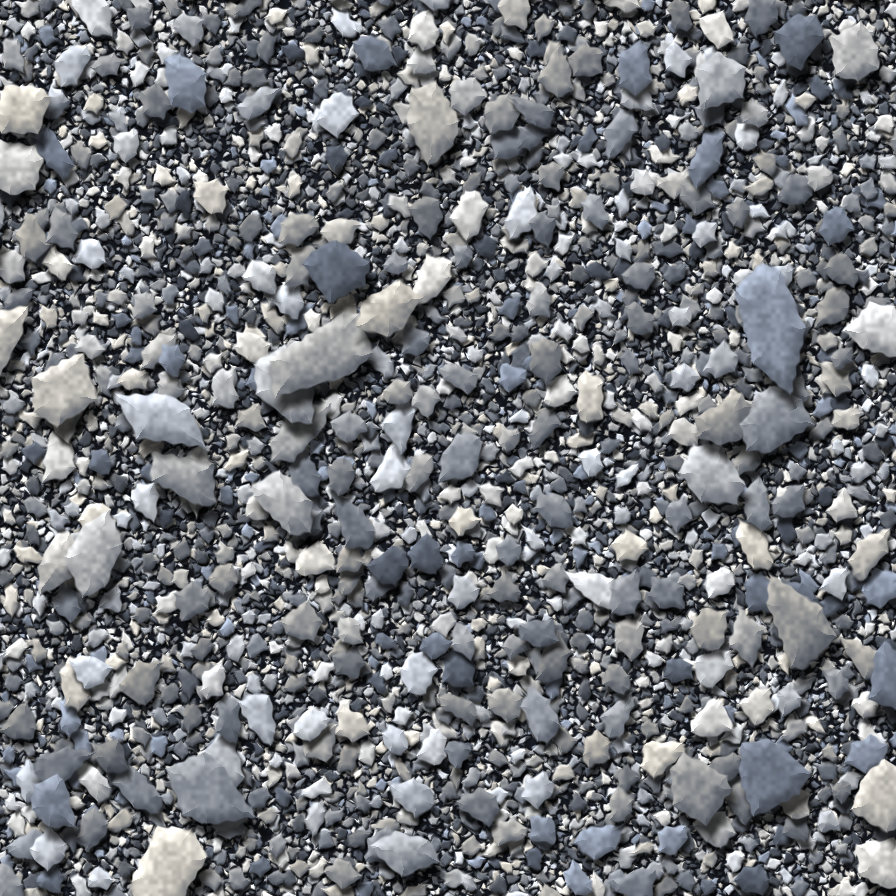
Write a Shadertoy shader that draws this texture.

```glsl
// Sunlit crushed gravel: angular grey stones over dark, bluish gaps.
// Scattered cellular layers run from fine grit to coarse chips; each stone is
// a random convex polygon with bevelled edges, mottling and a cast shadow.

#define LAYERS 5
#define SIDES 6
#define FINEST_GRID 140.0
#define GRID_RATIO 0.54
#define EDGE_SOFTNESS 0.0013
#define RELIEF 0.36
#define SHADOW_DEPTH 0.72
#define SHADOW_OFFSET vec2(0.07, -0.19)
#define LIGHT_DIRECTION vec2(-0.42, 0.91)
#define GAP_COLOR vec3(0.075, 0.085, 0.110)
#define COOL_TINT vec3(0.90, 0.98, 1.12)
#define WARM_TINT vec3(1.01, 1.00, 0.975)

const float TAU = 6.2831853;

vec3 hash3(vec3 p) {
    p = fract(p * vec3(0.1031, 0.1030, 0.0973));
    p += dot(p, p.yxz + 33.33);
    return fract((p.xxy + p.yxx) * p.zyx);
}

float valueNoise(vec2 p) {
    vec2 cell = floor(p), f = fract(p);
    f = f * f * (3.0 - 2.0 * f);
    float a = hash3(vec3(cell, 5.0)).x;
    float b = hash3(vec3(cell + vec2(1, 0), 5.0)).x;
    float c = hash3(vec3(cell + vec2(0, 1), 5.0)).x;
    float d = hash3(vec3(cell + vec2(1, 1), 5.0)).x;
    return mix(mix(a, b, f.x), mix(c, d, f.x), f.y);
}

// Signed distance in cell units (x) and outward direction of that side (yz).
vec3 stoneShape(vec2 p, vec3 id) {
    vec3 form = hash3(id + 17.3);
    float angle = (form.x - 0.5) * 2.6;
    float stretch = 1.0 + 0.95 * form.y * form.y;
    float radius = mix(0.28, 0.44, form.z);
    float c = cos(angle), s = sin(angle);
    mat2 turn = mat2(c, -s, s, c);
    vec2 q = turn * p;
    q.y /= stretch;
    vec3 nearest = vec3(-9.0, 0.0, 0.0);
    for (int i = 0; i < SIDES; i++) {
        vec3 side = hash3(id + 7.7 * float(i) + 41.0);
        float a = (float(i) + 0.75 * (side.x - 0.5)) * TAU / float(SIDES);
        vec2 normal = vec2(cos(a), sin(a));
        float d = dot(q, normal) - radius * mix(0.68, 1.12, side.y);
        if (d > nearest.x) nearest = vec3(d, normal);
    }
    nearest.yz = nearest.yz * turn;
    return nearest;
}

vec3 stoneColor(vec3 shape, vec3 id, float coarse, float mottle) {
    vec3 look = hash3(id + 89.1);
    float tone = mix(mix(0.20, 1.02, look.x), mix(0.53, 0.82, look.x), coarse);
    float blueStone = step(0.90, look.y);
    tone *= 1.0 - 0.28 * blueStone;
    float bevel = smoothstep(-0.24, 0.0, shape.x);
    tone *= 1.0 + RELIEF * bevel * dot(shape.yz, LIGHT_DIRECTION);
    tone *= 1.0 + 0.36 * (mottle - 0.5);
    float warmth = smoothstep(0.15, 0.75, tone) * (1.0 - 0.8 * blueStone);
    warmth *= mix(0.55, 1.15, look.z);
    return tone * mix(COOL_TINT, WARM_TINT, warmth);
}

void mainImage(out vec4 fragColor, in vec2 fragCoord) {
    vec2 uv = fragCoord / iResolution.y;
    float mottle = 0.6 * valueNoise(uv * 190.0) + 0.4 * valueNoise(uv * 75.0 + 9.0);

    // Layered sines roughen the straight polygon sides.
    vec2 rough = uv + 0.0011 * sin(uv.yx * 310.0 + 2.0 * sin(uv * 170.0));
    vec3 color = GAP_COLOR * (0.6 + 0.8 * mottle);

    // Paint from the fine grit up to the coarse chips.
    float grid = FINEST_GRID;
    for (int layer = 0; layer < LAYERS; layer++) {
        float coarse = float(layer) / float(LAYERS - 1);
        float density = mix(0.97, 0.24, coarse);
        vec2 p = rough * grid;
        vec2 home = floor(p);
        for (int y = -1; y <= 1; y++)
        for (int x = -1; x <= 1; x++) {
            vec2 cell = home + vec2(x, y);
            vec3 id = vec3(cell + 20.0, float(layer) * 31.0 + 3.0);
            vec3 place = hash3(id);
            if (place.z > density) continue;
            vec2 offset = p - cell - mix(vec2(0.15), vec2(0.85), place.xy);
            if (dot(offset, offset) > 1.3) continue;

            float shade = stoneShape(offset - SHADOW_OFFSET, id).x;
            color *= 1.0 - SHADOW_DEPTH * smoothstep(0.08, -0.08, shade);

            vec3 shape = stoneShape(offset, id);
            float cover = smoothstep(EDGE_SOFTNESS, -EDGE_SOFTNESS, shape.x / grid);
            color = mix(color, stoneColor(shape, id, coarse, mottle), cover);
        }
        grid *= GRID_RATIO;
    }
    fragColor = vec4(clamp(color, 0.0, 1.0), 1.0);
}
```
